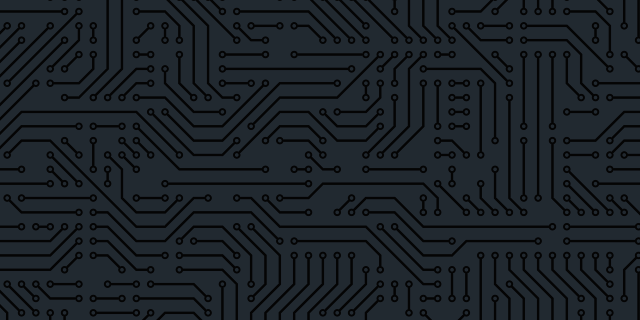
Reproduce this pattern procedurally as a Shadertoy shader.

```glsl
// Dark circuit board: black traces with 45 degree bends and ring pads at their ends.

float hash(vec2 p) {
    vec3 q = fract(p.xyx * 0.1031);
    q += dot(q, q.yzx + 33.33);
    return fract((q.x + q.y) * q.z);
}

float cornerSlope(vec2 corner, vec2 offset) {
    float angle = 6.2832 * hash(corner + 17.0);
    return dot(vec2(cos(angle), sin(angle)), offset);
}

float gradientNoise(vec2 p) {
    vec2 i = floor(p), f = p - i;
    vec2 u = f * f * f * (f * (f * 6.0 - 15.0) + 10.0);
    vec2 e = vec2(1, 0);
    return mix(mix(cornerSlope(i, f), cornerSlope(i + e, f - e), u.x),
               mix(cornerSlope(i + e.yx, f - e.yx), cornerSlope(i + 1.0, f - 1.0), u.x), u.y);
}

// Flow direction of a grid node in eighths of a turn; straight axes are favoured.
float octant(vec2 node) {
    float level = 6.0 * gradientNoise(floor(node * 0.5) * 0.23 + 5.3);
    return round(level - 0.17 * sin(3.14159 * level));
}

vec2 stepOf(float oct) {
    float angle = oct * 0.785398;
    return round(vec2(cos(angle), sin(angle)));
}

// A node may send a link unless it lies in a gap or would cross another diagonal.
bool canLink(vec2 node) {
    if (hash(node + 71.0) < 0.035) return false;
    if (gradientNoise(node * 0.37 + 40.2) > 0.27) return false;
    vec2 s = stepOf(octant(node));
    if (s.x * s.y >= 0.0) return true;
    vec2 a = node + vec2(s.x, 0), b = node + vec2(0, s.y);
    return stepOf(octant(a)) != b - a && stepOf(octant(b)) != a - b;
}

// Finds the single link entering a node, straight ones first.
bool findIncoming(vec2 node, out float oct) {
    float own = octant(node);
    for (int k = 0; k < 3; k++) {
        oct = own + (k == 0 ? 0.0 : k == 1 ? 1.0 : -1.0);
        vec2 source = node - stepOf(oct);
        if (octant(source) == oct && canLink(source)) return true;
    }
    return false;
}

float segmentDistance(vec2 p, vec2 span) {
    return length(p - span * clamp(dot(p, span) / dot(span, span), 0.0, 1.0));
}

void mainImage(out vec4 fragColor, in vec2 fragCoord) {
    float cellsHigh = 22.3;
    float pixel = cellsHigh / iResolution.y;
    vec2 p = fragCoord * pixel + 0.5;

    float ink = 9.0, padCenter = 9.0;
    for (int k = 0; k < 4; k++) {
        vec2 node = floor(p) + vec2(k & 1, k >> 1);
        vec2 local = p - node;

        // Links into and out of this node
        float inOct, nextOct;
        bool hasIn = findIncoming(node, inOct);
        float outOct = octant(node);
        bool hasOut = canLink(node);
        if (hasOut) hasOut = findIncoming(node + stepOf(outOct), nextOct) && nextOct == outOct;

        if (hasIn) ink = min(ink, segmentDistance(local, -stepOf(inOct)) - 0.085);
        if (hasOut) ink = min(ink, segmentDistance(local, stepOf(outOct)) - 0.085);

        // Pad where a trace starts or stops
        if (hasIn != hasOut) {
            padCenter = min(padCenter, length(local));
            ink = min(ink, length(local) - 0.26);
        }
    }
    ink = max(ink, 0.125 - padCenter);

    vec3 board = vec3(0.13, 0.16, 0.19);
    vec3 trace = vec3(0.015);
    float cover = smoothstep(-0.6, 0.6, ink / pixel);
    fragColor = vec4(mix(trace, board, cover), 1.0);
}
```
